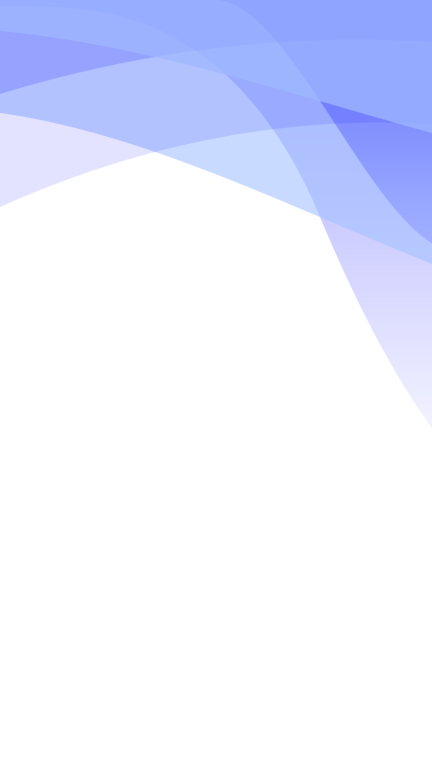
Reproduce this background procedurally as a WebGL 2 fragment shader.

```glsl
#version 300 es
precision highp float;
// Overlapping translucent blue ribbons across the top of a white page.
// Each layer fills the area above a smooth curve y(x), then tints or veils
// what lies below it, so the crossings make the in-between shades.
uniform vec2 u_resolution;
out vec4 fragColor;

// Cubic polynomial with coefficients from constant to third power
float cubic(vec4 k, float x) {
    return k.x + x * (k.y + x * (k.z + x * k.w));
}

// Smooth coverage of the area above a curve; y runs downward
float above(float curve, float y) {
    float d = curve - y;
    return clamp(0.5 + d / max(fwidth(d), 1e-5), 0.0, 1.0);
}

// Long S-shaped sweep: a slow rise on the left joined to a steep right tail
float sweepCurve(float x) {
    float u = min(x / 0.7407, 1.0);
    float s = max((x - 0.7407) / 0.2593, 0.0);
    return 0.0078 + 0.2539 * pow(u, 3.0) + 0.0209 * pow(u, 12.0)
         + s * (0.349 - 0.0742 * s);
}

void main() {
    vec2 p = gl_FragCoord.xy / u_resolution;
    p.y = 1.0 - p.y;

    // Coverage of the three ribbons' lower and upper edges
    float sweepLow = above(sweepCurve(p.x), p.y);
    float sweepHigh = above(cubic(vec4(0.0, 0.0328, 0.7148, -0.431),
                                  max((p.x - 0.5046) / 0.4954, 0.0)), p.y);
    float slopeLow = above(cubic(vec4(0.1471, 0.0789, 0.2057, -0.088), p.x), p.y);
    float slopeHigh = above(cubic(vec4(0.0404, 0.051, 0.1423, -0.0605), p.x), p.y);
    float archLow = above(cubic(vec4(0.2695, -0.2518, 0.147, -0.0033), p.x), p.y);
    float archHigh = above(cubic(vec4(0.1224, -0.1715, 0.1038, 0.0), p.x), p.y);

    // Lavender sweep fading downward
    vec3 color = vec3(1.0);
    float fade = clamp((p.y - 0.17) / 0.387, 0.0, 1.0);
    color.rg *= mix(1.0, mix(0.73, 0.95, fade), sweepLow);

    // Light blue slope, then the lavender arch
    color = mix(color, vec3(0.64, 0.76, 1.0), 0.6 * slopeLow);
    color.rg *= mix(1.0, 0.89, archLow);
    color.rg *= mix(1.0, 0.84, archHigh);

    // Deep blue inside the sweep, easing toward its lower end
    float depth = mix(0.75, 0.87, smoothstep(0.13, 0.3125, p.y));
    color.rg *= mix(1.0, depth, sweepHigh);

    // Pale veil over the top
    color = mix(color, vec3(0.62, 0.72, 1.0), 0.75 * slopeHigh);

    fragColor = vec4(color, 1.0);
}
```
